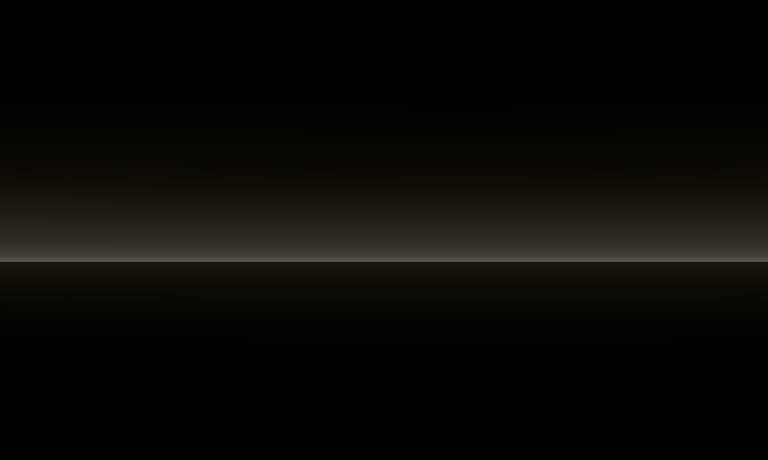
A Shadertoy shader for this background:

```glsl
const float HORIZON = 0.431;
const float FALLOFF_POWER = 1.4;

const vec3 SKY_COLOR = vec3(0.220, 0.211, 0.186);
const vec3 SKY_HEIGHT = vec3(0.136, 0.133, 0.116);
const vec3 GROUND_COLOR = vec3(0.095, 0.085, 0.054);
const vec3 GROUND_DEPTH = vec3(0.077, 0.084, 0.082);

const vec3 RIM_COLOR = vec3(0.153, 0.160, 0.157);
const float RIM_HEIGHT = 0.012;

const float BEND_CENTER = 0.6;
const float SKY_BEND = 0.15;
const float GROUND_BEND = -0.2;

// Soft falloff with a separate reach for each channel
vec3 glow(float dist, vec3 color, vec3 reach) {
    return color * exp(-pow(vec3(dist) / reach, vec3(FALLOFF_POWER)));
}

void mainImage(out vec4 fragColor, in vec2 fragCoord) {
    vec2 uv = fragCoord / iResolution.xy;
    float height = uv.y - HORIZON;
    float above = max(height, 0.0);
    float below = max(-height, 0.0);

    // Reach of each glow varies gently across the width
    float offset = uv.x - BEND_CENTER;
    float bend = offset * offset;

    // Warm haze and a thin cool rim above the horizon
    vec3 sky = glow(above, SKY_COLOR, SKY_HEIGHT * (1.0 + SKY_BEND * bend));
    sky += RIM_COLOR * exp(-above / RIM_HEIGHT);

    // Dim reflection below the horizon
    vec3 ground = glow(below, GROUND_COLOR, GROUND_DEPTH * (1.0 + GROUND_BEND * bend));

    // Antialiased horizon edge
    float halfPixel = 0.5 / iResolution.y;
    float skyMask = smoothstep(-halfPixel, halfPixel, height);
    fragColor = vec4(mix(ground, sky, skyMask), 1.0);
}
```
